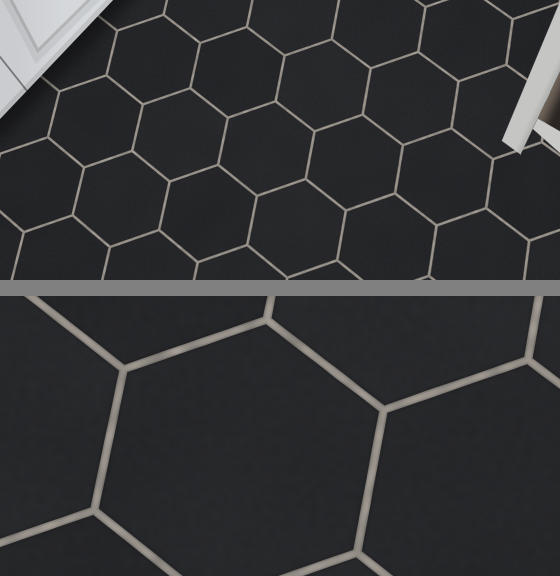
Top: the whole. Bottom: its middle third, enlarged.
This pattern is drawn by a WebGL 2 fragment shader. Its source:

```glsl
#version 300 es
precision highp float;
// Charcoal hexagon floor tiles with pale grout, seen slightly in perspective.
// The floor point is mapped to a hexagonal lattice, whose edge distance gives the
// grout; a white cabinet corner and a stool leg are cut from half-planes on top.

#define TILE_CENTRE vec2(0.9513, 0.4714)   // one tile centre, in canvas heights
#define STEP_RIGHT  vec2(0.3112, -0.0495)  // to the next tile in the row
#define STEP_DOWN   vec2(0.1055, -0.2783)  // to the next row
#define TILT        vec2(-0.0097, -0.0226) // perspective growth per step
#define GROUT_HALF  0.0160                 // half grout width, in tile widths
#define TILE_COLOR  vec3(0.140, 0.143, 0.154)
#define GROUT_COLOR vec3(0.590, 0.568, 0.540)
#define DOOR_COLOR  vec3(0.815, 0.825, 0.835)
#define LEG_COLOR   vec3(0.750, 0.755, 0.745)

uniform vec2 u_resolution;
out vec4 fragColor;

vec2 hash2(vec2 p) {
    vec3 q = fract(p.xyx * vec3(0.1031, 0.1030, 0.0973));
    q += dot(q, q.yzx + 33.33);
    return fract((q.xx + q.yz) * q.zy);
}

float corner(vec2 cell, vec2 f, vec2 o) {
    return dot(hash2(cell + o) * 2.0 - 1.0, f - o);
}

float gradientNoise(vec2 p) {
    vec2 c = floor(p), f = fract(p);
    vec2 w = f * f * f * (f * (f * 6.0 - 15.0) + 10.0);
    float low  = mix(corner(c, f, vec2(0, 0)), corner(c, f, vec2(1, 0)), w.x);
    float high = mix(corner(c, f, vec2(0, 1)), corner(c, f, vec2(1, 1)), w.x);
    return mix(low, high, w.y);
}

// Canvas point to lattice plane, undoing the perspective.
vec2 toFloor(vec2 p) {
    vec2 u = inverse(mat2(STEP_RIGHT, STEP_DOWN)) * (p - TILE_CENTRE);
    vec2 v = u / (1.0 - dot(TILT, u));
    return vec2(v.x + 0.5 * v.y, 0.8660254 * v.y);
}

// Offset from the nearest centre of a unit hexagon lattice.
vec2 hexOffset(vec2 h) {
    vec2 r = vec2(1.0, 1.7320508);
    vec2 a = mod(h, r) - 0.5 * r;
    vec2 b = mod(h - 0.5 * r, r) - 0.5 * r;
    return dot(a, a) < dot(b, b) ? a : b;
}

// Signed distance to the line a-b, positive on its left.
float side(vec2 p, vec2 a, vec2 b) {
    vec2 t = normalize(b - a), q = p - a;
    return t.x * q.y - t.y * q.x;
}

float fill(float d, float px) { return smoothstep(-px, px, d); }

float stroke(float d, float halfWidth, float px) {
    return 1.0 - smoothstep(halfWidth - px, halfWidth + px, abs(d));
}

vec3 floorColor(vec2 p, float px) {
    vec2 h = toFloor(p), g = hexOffset(h), a = abs(g);
    vec2 id = floor((h - g) / vec2(0.5, 0.8660254) + 0.5);
    float edge = 0.5 - max(a.x, dot(a, vec2(0.5, 0.8660254)));

    // Tiles: slight tone shift each, faint mottling, soft light in the middle.
    float tone = 0.012 * (hash2(id + 50.0).x - 0.5);
    tone += 0.010 * gradientNoise(p * 7.0 + 20.0) + 0.012 * gradientNoise(p * 90.0 + 40.0);
    tone += 0.012 * exp(-2.0 * dot(p - vec2(1.1, 0.55), p - vec2(1.1, 0.55)));
    vec3 tile = (TILE_COLOR + tone) * mix(0.85, 1.0, smoothstep(0.01, 0.035, edge));

    // Grout: uneven width and tone, darker beside the tile edge.
    float width = GROUT_HALF + 0.002 * gradientNoise(p * 25.0 + 9.0);
    float soft = px * 3.0;
    vec3 grout = GROUT_COLOR * (1.0 + 0.20 * gradientNoise(p * 45.0 + 70.0));
    grout *= 1.0 - 0.18 * smoothstep(0.3, 1.0, edge / width);
    return mix(tile, grout, 1.0 - smoothstep(width - soft, width + soft, edge));
}

vec3 addCabinet(vec3 base, vec2 p, float px) {
    float front = side(p, vec2(0.0, 0.575), vec2(0.404, 1.0));
    float seam = side(p, vec2(0.0, 0.797), vec2(0.099, 0.672));
    float panel = min(side(p, vec2(0.039, 1.0), vec2(0.135, 0.818)),
                      side(p, vec2(0.135, 0.818), vec2(0.318, 1.0)));
    vec3 door = DOOR_COLOR * (0.97 + 0.06 * smoothstep(0.0, 0.3, p.x));
    door *= 1.0 - 0.16 * stroke(panel, 0.006, px) - 0.06 * stroke(panel + 0.018, 0.010, px);
    door *= 1.0 - 0.45 * stroke(seam, 0.003, px);
    door *= 1.0 - 0.10 * stroke(front - 0.010, 0.008, px);
    base *= mix(0.60, 1.0, smoothstep(0.0, 0.10, -front));
    return mix(base, door, fill(front, px));
}

vec3 addStool(vec3 base, vec2 p, float px) {
    float outer = side(p, vec2(2.0, 0.995), vec2(1.792, 0.497));
    float foot = side(p, vec2(1.792, 0.497), vec2(1.859, 0.448));
    float inner = side(p, vec2(1.859, 0.448), vec2(2.0, 0.745));
    float railTop = side(p, vec2(2.0, 0.531), vec2(1.922, 0.576));
    float railFoot = side(p, vec2(1.927, 0.518), vec2(2.0, 0.453));

    // Brown shaded inside, then the rail, then the leg in front.
    vec3 inside = mix(vec3(0.42, 0.38, 0.34), vec3(0.17, 0.15, 0.14), smoothstep(0.0, 0.06, -inner));
    base = mix(base, inside, fill(min(-inner, -railTop), px));
    base = mix(base, LEG_COLOR * 1.05, fill(min(-inner, min(railTop, railFoot)), px));
    vec3 leg = LEG_COLOR * (1.03 - 0.10 * smoothstep(0.03, 0.0, inner));
    return mix(base, leg, fill(min(outer, min(foot, inner)), px));
}

void main() {
    vec2 p = gl_FragCoord.xy / u_resolution.y;
    float px = 0.75 / u_resolution.y;
    vec3 color = floorColor(p, px);
    color = addCabinet(color, p, px);
    color = addStool(color, p, px);
    fragColor = vec4(color, 1.0);
}
```
